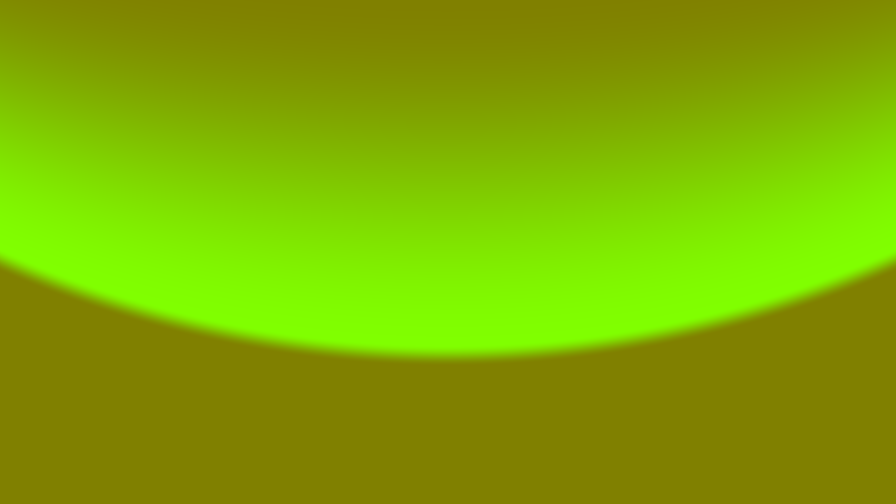
A WebGL 2 fragment shader for this background:

```glsl
#version 300 es
precision highp float;
// A wide bowl of green light hangs from the top edge over a flat olive ground.
// Its lower rim is a soft circular arc; inside, a vertical ramp between two
// arcs of different curvature brightens from olive at the top to lime below.

uniform vec2 u_resolution;
out vec4 outColor;

const vec3 OLIVE = vec3(0.5, 0.5, 0.0);
const vec3 LIME = vec3(0.5, 1.0, 0.0);

const float RIM_RADIUS = 2.176;
const float RIM_BOTTOM = 0.294;
const float RIM_SOFTNESS = 0.021;
const float RAMP_TOP = 1.014;
const float RAMP_BOTTOM = 0.306;
const float TOP_BEND = 0.55;

// Height gained by a circular arc at horizontal offset x from its lowest point
float arcRise(float x, float radius) {
    return radius - sqrt(max(radius * radius - x * x, 0.0));
}

// Soft disc: one inside, zero outside
float softDisc(vec2 p, vec2 center, float radius, float softness) {
    float d = length(p - center) - radius;
    return 1.0 - smoothstep(-softness, softness, d);
}

// Smooth ramp from zero at the upper height to one at the lower height
float descend(float y, float upper, float lower) {
    return smoothstep(0.0, 1.0, (upper - y) / (upper - lower));
}

void main() {
    // Units of canvas height, x centered, y up from the lower edge
    vec2 p = (gl_FragCoord.xy - vec2(0.5 * u_resolution.x, 0.0)) / u_resolution.y;

    // Light inside the bowl, following the bend of the rim
    float rise = arcRise(p.x, RIM_RADIUS);
    float light = descend(p.y, RAMP_TOP + TOP_BEND * rise, RAMP_BOTTOM + rise);

    // Blurred lower rim
    vec2 center = vec2(0.0, RIM_BOTTOM + RIM_RADIUS);
    float bowl = softDisc(p, center, RIM_RADIUS, RIM_SOFTNESS);

    outColor = vec4(mix(OLIVE, LIME, light * bowl), 1.0);
}
```
